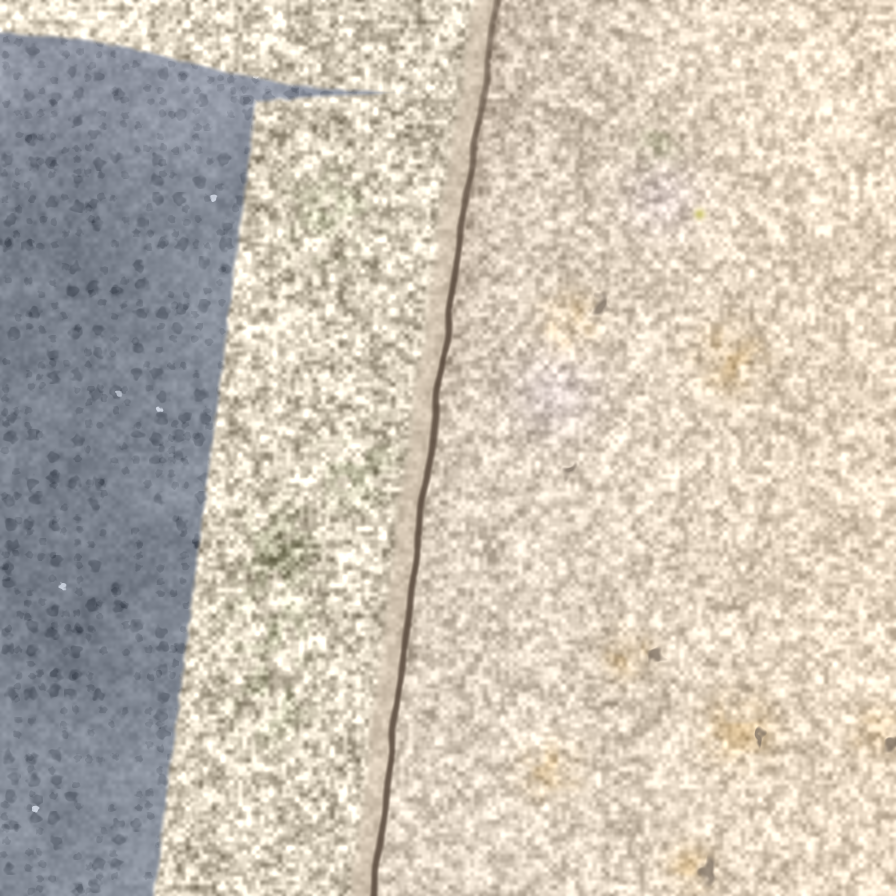
Write a Shadertoy shader that draws this texture.

```glsl
float hash(vec2 p) {
    vec3 q = fract(vec3(p.xyx) * 0.1031);
    q += dot(q, q.yzx + 33.33);
    return fract((q.x + q.y) * q.z);
}

float noise(vec2 p) {
    vec2 i = floor(p), f = fract(p);
    f = f * f * (3.0 - 2.0 * f);
    return mix(mix(hash(i), hash(i + vec2(1, 0)), f.x),
               mix(hash(i + vec2(0, 1)), hash(i + vec2(1, 1)), f.x), f.y);
}

float fbm(vec2 p) {
    float sum = 0.0, weight = 0.5;
    for (int i = 0; i < 4; i++) {
        sum += weight * noise(p);
        p = p * 2.03 + 17.1;
        weight *= 0.5;
    }
    return sum / 0.9375;
}

float blob(vec2 p, vec2 centre, float radius) {
    vec2 d = (p - centre) / radius;
    return exp(-dot(d, d));
}

// Positive inside the cast shadow, including its narrow pointed tip.
float shadowDepth(vec2 p) {
    float top = 0.964 - 0.16 * p.x + 0.006 * sin(p.x * 14.85);
    float side = 0.172 + 0.1285 * p.y;
    float tipBase = 0.887 + (p.x - 0.286) * 0.07;
    return min(top - p.y, max(side - p.x, p.y - tipBase));
}

// Scattered round flecks, one at most per cell.
float flecks(vec2 p, float density, float radius) {
    vec2 cell = floor(p);
    vec2 centre = 0.3 + 0.4 * vec2(hash(cell + 5.3), hash(cell + 9.7));
    float d = length(fract(p) - centre) + 0.25 * (noise(p * 5.0) - 0.5);
    return step(1.0 - density, hash(cell + 2.1)) * (1.0 - smoothstep(radius * 0.5, radius, d));
}

void mainImage(out vec4 fragColor, in vec2 fragCoord) {
    vec2 p = fragCoord / iResolution.xy;
    float pixel = 1.0 / iResolution.y;

    // Joint between the two slabs
    float joint = 0.417 + 0.115 * p.y + 0.024 * p.y * p.y
                + 0.005 * (noise(vec2(p.y * 32.0, 4.0)) - 0.5);
    float across = p.x - joint;
    float rightSlab = smoothstep(-0.003, 0.003, across);
    float lip = smoothstep(-0.032, -0.018, across) * (1.0 - rightSlab);

    // Granular concrete
    float grain = 0.31 * (noise(p * vec2(105.0, 112.0)) - 0.5)
                + 0.27 * (noise(p * 205.0 + 31.0) - 0.5);
    float mottling = fbm(p * 13.0) - 0.5;
    vec3 leftColor = vec3(0.85, 0.81, 0.735);
    vec3 rightColor = mix(vec3(0.87, 0.82, 0.755), vec3(0.91, 0.845, 0.76),
                          smoothstep(0.5, 1.0, p.x));
    vec3 color = mix(leftColor, rightColor, rightSlab);
    color += mottling * mix(0.2, 0.09, rightSlab);
    color += grain * mix(1.25, 0.85, rightSlab) * (1.0 - 0.65 * lip);
    color += 0.015 * (noise(vec2(p.x * 38.0, p.y * 2.0)) - 0.5) * rightSlab;
    color = mix(color, vec3(0.84, 0.775, 0.70) + 0.35 * grain, lip * 0.7);
    color += 0.08 * smoothstep(0.91, 0.98, p.y) * (1.0 - smoothstep(0.12, 0.36, p.x));

    // Green growth on the left slab and a dusky margin beside the joint
    vec3 growth[6] = vec3[6](vec3(0.31, 0.39, 0.045), vec3(0.30, 0.30, 0.05),
        vec3(0.30, 0.21, 0.04), vec3(0.37, 0.76, 0.05), vec3(0.40, 0.48, 0.045),
        vec3(0.735, 0.84, 0.025));
    float patchiness = smoothstep(0.25, 0.75, noise(p * 65.0 + 8.0));
    for (int i = 0; i < 6; i++) {
        color -= vec3(0.13, 0.10, 0.13) * patchiness * blob(p, growth[i].xy, growth[i].z);
    }
    float margin = rightSlab * exp(-max(across, 0.0) * 22.0) * smoothstep(0.4, 0.75, p.y);
    color -= vec3(0.09, 0.10, 0.10) * margin;
    color += vec3(-0.01, -0.01, 0.035) * (blob(p, vec2(0.62, 0.56), 0.045)
                                          + blob(p, vec2(0.74, 0.78), 0.04));

    // Tan stains
    vec3 stains[7] = vec3[7](vec3(0.635, 0.64, 0.03), vec3(0.815, 0.60, 0.035),
        vec3(0.70, 0.27, 0.025), vec3(0.825, 0.185, 0.035), vec3(0.615, 0.14, 0.03),
        vec3(0.77, 0.03, 0.025), vec3(0.98, 0.18, 0.025));
    for (int i = 0; i < 7; i++) {
        float stain = blob(p, stains[i].xy, stains[i].z) * (0.4 + 0.6 * patchiness);
        color -= vec3(0.01, 0.055, 0.14) * stain;
    }

    // Pits with ragged, slanted outlines
    vec3 pits[6] = vec3[6](vec3(0.668, 0.659, 0.013), vec3(0.634, 0.474, 0.011),
        vec3(0.733, 0.268, 0.012), vec3(0.998, 0.173, 0.014),
        vec3(0.792, 0.028, 0.016), vec3(0.848, 0.177, 0.009));
    vec2 warp = vec2(noise(p * 110.0 + 3.0), noise(p * 110.0 + 47.0)) - 0.5;
    for (int i = 0; i < 6; i++) {
        vec2 d = p - pits[i].xy + 0.012 * warp;
        d.x = (d.x - 0.35 * d.y) * 1.7;
        float pit = 1.0 - smoothstep(0.35, 1.1, length(d) / pits[i].z);
        color = mix(color, vec3(0.48, 0.43, 0.38), pit * 0.75);
    }
    color = mix(color, vec3(0.80, 0.78, 0.38), 0.7 * blob(p, vec2(0.781, 0.761), 0.006));

    // Dark crack, softer toward the top
    float crackWidth = 0.0025 + 0.0015 * noise(vec2(p.y * 55.0, 9.0));
    float crack = 1.0 - smoothstep(crackWidth * 0.4, crackWidth + 0.0015 + pixel, abs(across));
    float crackStrength = mix(0.85, 0.5, smoothstep(0.65, 1.0, p.y));
    color = mix(color, vec3(0.43, 0.37, 0.32), crack * crackStrength);
    color -= 0.09 * exp(-abs(across) * 180.0);

    // Cool shaded surface with dark spots and rare pale chips
    vec3 shade = vec3(0.475, 0.503, 0.55);
    shade += vec3(0.075, 0.07, 0.075) * smoothstep(0.72, 0.92, p.y);
    shade += 0.045 * smoothstep(0.35, 0.0, p.y) + 0.03 * smoothstep(0.08, 0.24, p.x);
    shade += 0.26 * grain + 0.13 * mottling;
    shade -= 0.10 * flecks(p * 42.0, 0.4, 0.36);
    shade -= 0.07 * flecks(p * 75.0 + 13.0, 0.3, 0.4);
    shade += 0.3 * flecks(p * 65.0 + 71.0, 0.006, 0.3);
    float shadow = smoothstep(-0.003 - pixel, 0.003 + pixel,
                              shadowDepth(p) + 0.003 * (noise(p * 90.0) - 0.5));
    color = mix(color, shade, shadow);

    fragColor = vec4(clamp(color, 0.0, 1.0), 1.0);
}
```
